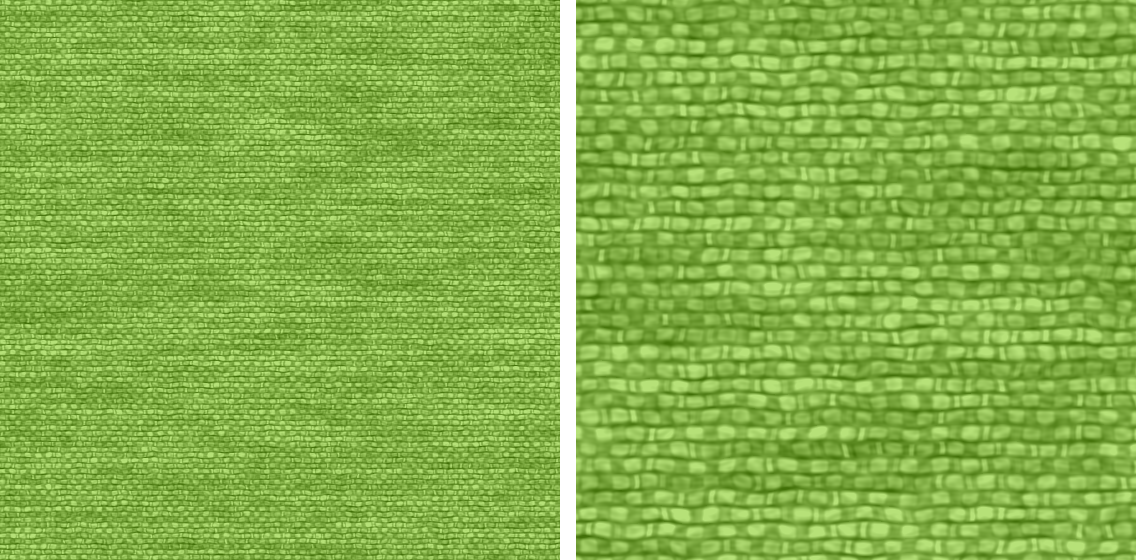
Left, the full canvas; right, a detail of the centre.
This texture is drawn by a three.js fragment shader. Its source:

```glsl
// Green plain-weave cloth with slubby horizontal yarns and pale warp ticks.
varying vec2 vUv;

const float PI = 3.14159;
const vec2 THREADS = vec2(110.0, 104.0);  // warp threads across, weft rows down
const vec3 SHADE_GREEN = vec3(0.31, 0.49, 0.08);
const vec3 LIGHT_GREEN = vec3(0.67, 0.84, 0.43);
const float GAP_TONE = 0.20;              // tones run from 0 (shade) to 1 (light)
const float WEFT_OVER_TONE = 0.86;
const float WEFT_UNDER_TONE = 0.46;
const float WARP_TONE = 0.46;
const float TICK_LIGHT = 0.55;
const float ROUNDING = 0.40;
const float WOBBLE = 0.30;
const float STREAK = 0.42;
const float CLOUD = 0.13;
const float FIBRE = 0.42;
const float GAP_VARIATION = 0.45;

float hash(vec2 p) {
  vec3 q = fract(vec3(p.xyx) * 0.1031);
  q += dot(q, q.yzx + 33.33);
  return fract((q.x + q.y) * q.z);
}

vec2 gradientAt(vec2 cell) {
  float angle = 2.0 * PI * hash(cell + 19.0);
  return vec2(cos(angle), sin(angle));
}

// Gradient noise, roughly -0.7 to 0.7
float noise(vec2 p) {
  vec2 i = floor(p);
  vec2 f = p - i;
  vec2 u = f * f * f * (f * (f * 6.0 - 15.0) + 10.0);
  vec2 e = vec2(1.0, 0.0);
  float low = mix(dot(gradientAt(i), f),
                  dot(gradientAt(i + e.xy), f - e.xy), u.x);
  float high = mix(dot(gradientAt(i + e.yx), f - e.yx),
                   dot(gradientAt(i + e.xx), f - e.xx), u.x);
  return mix(low, high, u.y);
}

void main() {
  // Hand-spun wobble of the thread grid
  vec2 p = vUv * THREADS;
  p += WOBBLE * vec2(noise(p * vec2(0.35, 0.8) + 71.0),
                     noise(p * vec2(0.35, 0.4) + 13.0));
  vec2 id = floor(p);
  vec2 f = p - id - 0.5;

  // Alternating over and under crossings
  float weftHeight = cos(PI * (p.x - 0.5 - id.y));
  float warpHeight = -cos(PI * (p.y - 0.5 - id.x));
  float weftOver = smoothstep(-0.65, 0.45, weftHeight);
  float warpOver = smoothstep(0.0, 0.75, warpHeight);

  // Weft yarn: long dye streaks and short slubs along each row
  float rowSlub = noise(vec2(p.x * 0.05, id.y * 3.0 + 0.5));
  float shortSlub = noise(vec2(p.x * 0.3, id.y * 5.0 + 40.5));
  float halfWidth = 0.43 + 0.07 * shortSlub + 0.05 * weftHeight;
  float weftMask = 1.0 - smoothstep(halfWidth - 0.24, halfWidth + 0.06, abs(f.y));
  float weft = mix(WEFT_UNDER_TONE, WEFT_OVER_TONE, weftOver);
  weft += STREAK * (rowSlub + 0.8 * shortSlub);
  weft += 0.30 * f.y - ROUNDING * f.y * f.y;

  // Gaps below the rows open and close, so the dark lines are broken
  float gap = GAP_TONE + GAP_VARIATION * noise(p * vec2(0.28, 0.55) + 91.0);
  float tone = mix(gap, weft, weftMask);

  // Warp yarn: soft dark crossing, sometimes lit by a pale narrow tick
  float warpMask = 1.0 - smoothstep(0.18, 0.52, abs(f.x));
  float tickSide = 0.3 * (hash(id + 7.0) - 0.5);
  float tick = 1.0 - smoothstep(0.06, 0.28, abs(f.x - tickSide));
  float lit = smoothstep(0.35, 0.95, hash(id));
  float warp = WARP_TONE + TICK_LIGHT * tick * lit + 0.6 * STREAK * rowSlub;
  tone = mix(tone, warp, warpMask * warpOver);

  // Faint shade bands and fine fibres
  tone += CLOUD * noise(p * vec2(0.05, 0.25) + 5.0);
  tone += FIBRE * noise(p * vec2(1.3, 2.6) + 27.0);

  gl_FragColor = vec4(mix(SHADE_GREEN, LIGHT_GREEN, clamp(tone, -0.15, 1.12)), 1.0);
}
```
